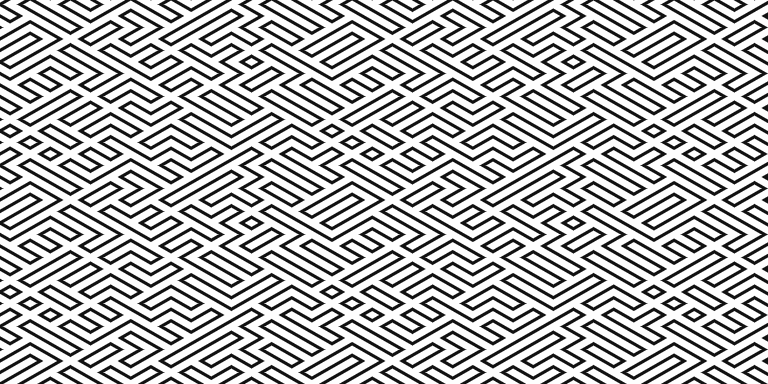
Give the GLSL for this pattern, as a WebGL 1 fragment shader.

```glsl
precision highp float;
// Isometric labyrinth: closed black outlines of strips and chevrons on white.
// Cells of a skewed lattice link to a neighbour along a wavy grain; the outline
// is the mitred border between linked faces and the gaps separating them.

uniform vec2 u_resolution;

const vec3 PAPER = vec3(0.995);
const vec3 INK = vec3(0.065);
const vec2 HALF_CELL = vec2(0.0524, 0.02995); // half diagonals, in canvas heights
const vec2 REPEAT = vec2(16.0, 14.0);         // tile size, in half diagonals
const float STROKE = 0.315;                   // line width / line spacing
const float REST = 0.12;                      // share of cells that seek no link
const float GRAIN_JITTER = 1.9;               // disorder of the strip directions
const float TAU = 6.2831853;

float hash(vec2 p) {
  return fract(sin(dot(p, vec2(127.1, 311.7))) * 4375.85);
}

// Direction in which a cell seeks a link, or zero for a resting cell.
vec2 pick(vec2 cell) {
  vec2 diagonal = vec2(cell.x + cell.y, cell.x - cell.y);
  vec2 tile = floor(mod(diagonal + 0.5, REPEAT));
  if (hash(tile + 5.3) < REST) return vec2(0.0);

  vec2 phase = TAU * tile / REPEAT;
  float grain = sin(3.0 * phase.x + 2.0 * sin(phase.y))
              + 0.7 * sin(2.0 * phase.y - phase.x + 1.0)
              + GRAIN_JITTER * (hash(tile + 17.9) - 0.5);
  vec2 axis = grain > 0.0 ? vec2(1.0, 0.0) : vec2(0.0, 1.0);
  return hash(tile + 41.7) < 0.5 ? axis : -axis;
}

// 1 when either of two neighbouring cells seeks the other.
float link(vec2 cell, vec2 toNext) {
  bool forward = dot(pick(cell), toNext) > 0.5;
  bool backward = dot(pick(cell + toNext), toNext) < -0.5;
  return forward || backward ? 1.0 : 0.0;
}

// 1 for faces within a shape: cells, links, and corners enclosed by four links.
float inside(vec2 face) {
  vec2 odd = mod(face, 2.0);
  vec2 cell = floor(face / 2.0);
  vec2 right = vec2(1.0, 0.0);
  vec2 up = vec2(0.0, 1.0);
  if (odd.x + odd.y < 0.5) return 1.0;
  if (odd.x + odd.y < 1.5) return link(cell, odd);
  return link(cell, right) * link(cell, up)
       * link(cell + right, up) * link(cell + up, right);
}

// Chebyshev distance to the outline in lattice space, which keeps corners sharp.
float outlineDistance(vec2 q) {
  vec2 face = floor(q);
  vec2 offset = q - face - 0.5;
  vec2 side = vec2(offset.x < 0.0 ? -1.0 : 1.0, offset.y < 0.0 ? -1.0 : 1.0);
  vec2 edge = 0.5 - abs(offset);
  float here = inside(face);
  float d = 1.0;
  if (inside(face + vec2(side.x, 0.0)) != here) d = min(d, edge.x);
  if (inside(face + vec2(0.0, side.y)) != here) d = min(d, edge.y);
  if (inside(face + side) != here) d = min(d, max(edge.x, edge.y));
  return d;
}

void main() {
  // Skew the canvas so that both line directions become lattice axes.
  vec2 p = gl_FragCoord.xy / u_resolution.y / HALF_CELL;
  vec2 q = vec2(p.x + p.y, p.x - p.y);

  float pixel = length(1.0 / HALF_CELL) / u_resolution.y;
  float ink = clamp((0.5 * STROKE - outlineDistance(q)) / pixel + 0.5, 0.0, 1.0);
  gl_FragColor = vec4(mix(PAPER, INK, ink), 1.0);
}
```
